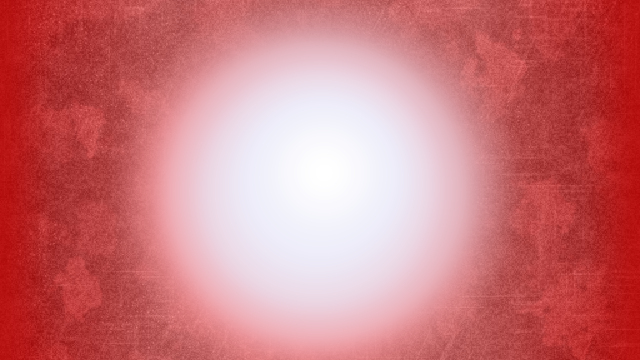
Reproduce this background procedurally as a WebGL 1 fragment shader.

```glsl
precision highp float;
// A soft white glow with a pink rim over a worn red wall with blotches, scratches and specks.
uniform vec2 u_resolution;

float hash(vec2 p) {
    vec3 q = fract(vec3(p.xyx) * 0.1031);
    q += dot(q, q.yzx + 33.33);
    return fract((q.x + q.y) * q.z);
}

float noise(vec2 p) {
    vec2 i = floor(p), f = fract(p);
    f = f * f * (3.0 - 2.0 * f);
    return mix(mix(hash(i), hash(i + vec2(1, 0)), f.x),
               mix(hash(i + vec2(0, 1)), hash(i + vec2(1, 1)), f.x), f.y);
}

float fbm(vec2 p) {
    float sum = 0.0, amp = 0.5;
    for (int i = 0; i < 5; i++) {
        sum += amp * noise(p);
        p = mat2(1.6, 1.2, -1.2, 1.6) * p + 7.3;
        amp *= 0.5;
    }
    return sum;
}

// Lighter patch with a ragged outline
float patchMask(vec2 p, vec2 center, float radius) {
    float ragged = (fbm(p * 22.0 + 40.0) - 0.5) * 0.22;
    return 1.0 - smoothstep(radius - 0.02, radius + 0.02, length(p - center) + ragged);
}

// Small round specks, one per jittered grid cell
float specks(vec2 p) {
    vec2 cell = floor(p * 70.0);
    vec2 offset = 0.25 + 0.5 * vec2(hash(cell + 3.0), hash(cell + 19.0));
    float dist = length(fract(p * 70.0) - offset);
    return (1.0 - smoothstep(0.08, 0.25, dist)) * step(0.7, hash(cell + 51.0));
}

// Thin broken strokes along the x axis of p
float strokes(vec2 p) {
    float line = smoothstep(0.72, 0.95, noise(p * vec2(7.0, 130.0)));
    return line * smoothstep(0.45, 0.65, noise(p * 6.0 + 17.0));
}

vec3 wall(vec2 p, float halfWidth) {
    // Red at the sides, dusty rose toward the middle
    float inset = 1.0 - abs(p.x) / halfWidth;
    vec3 color = mix(vec3(0.72, 0.07, 0.07), vec3(0.68, 0.2, 0.2), smoothstep(0.0, 0.2, inset));
    color = mix(color, vec3(0.75, 0.36, 0.36), smoothstep(0.12, 0.6, inset));
    float corner = smoothstep(0.2, 0.52, abs(p.y)) * (1.0 - smoothstep(0.0, 0.5, inset));
    color = mix(color, vec3(0.72, 0.08, 0.08), 0.5 * corner);

    // Blotches
    float blotch = 0.6 * smoothstep(0.5, 0.6, fbm(p * 8.0 + 11.0));
    blotch = max(blotch, patchMask(p, vec2(-0.66, 0.17), 0.06));
    blotch = max(blotch, patchMask(p, vec2(0.7, -0.37), 0.08));
    blotch = max(blotch, patchMask(p, vec2(0.62, -0.06), 0.05));
    blotch = max(blotch, patchMask(p, vec2(0.49, 0.32), 0.06));
    blotch = max(blotch, patchMask(p, vec2(0.79, 0.08), 0.05));
    blotch = max(blotch, patchMask(p, vec2(-0.65, -0.31), 0.06));
    color += vec3(0.09, 0.05, 0.05) * (blotch - 0.25) * smoothstep(0.0, 0.2, inset);

    // Scratches in three directions, specks and grain
    float wear = 0.06 * strokes(p) + 0.05 * strokes(p.yx + 5.0);
    wear += 0.05 * strokes(mat2(0.42, -0.91, 0.91, 0.42) * p + 9.0);
    wear += 0.09 * (fbm(p * 26.0) - 0.5) + 0.06 * (noise(p * 150.0 + 80.0) - 0.5);
    wear += 0.09 * (hash(floor((p + 2.0) * 288.0)) - 0.5);
    wear += 0.1 * specks(p) * smoothstep(0.45, 0.6, fbm(p * 5.0 + 60.0));
    return color + wear * vec3(0.9, 0.9, 0.9) * (0.4 + 0.6 * smoothstep(0.0, 0.15, inset));
}

vec3 glow(float d, float warmth) {
    vec3 rim = mix(vec3(0.86, 0.62, 0.65), vec3(0.95, 0.58, 0.6), warmth);
    vec3 color = mix(vec3(1.0), vec3(0.93, 0.93, 0.98), smoothstep(0.0, 0.23, d));
    color = mix(color, vec3(0.92, 0.81, 0.86), smoothstep(0.18, 0.37, d));
    return mix(color, rim, smoothstep(0.29, 0.5, d));
}

void main() {
    vec2 p = (gl_FragCoord.xy - 0.5 * u_resolution) / u_resolution.y;
    float halfWidth = 0.5 * u_resolution.x / u_resolution.y;

    // The bright core sits slightly above and right of the rim centre
    float coreDist = length(p - vec2(0.012, 0.02));
    float rimDist = length(p - vec2(-0.01, -0.035));
    float d = mix(coreDist, rimDist, smoothstep(0.1, 0.4, coreDist));
    float warmth = smoothstep(-0.35, 0.35, dot(p, vec2(-0.65, -0.75)));

    float cover = 1.0 - smoothstep(0.39, 0.6, d);
    vec3 color = mix(wall(p, halfWidth), glow(d, warmth), cover);
    gl_FragColor = vec4(clamp(color, 0.0, 1.0), 1.0);
}
```
